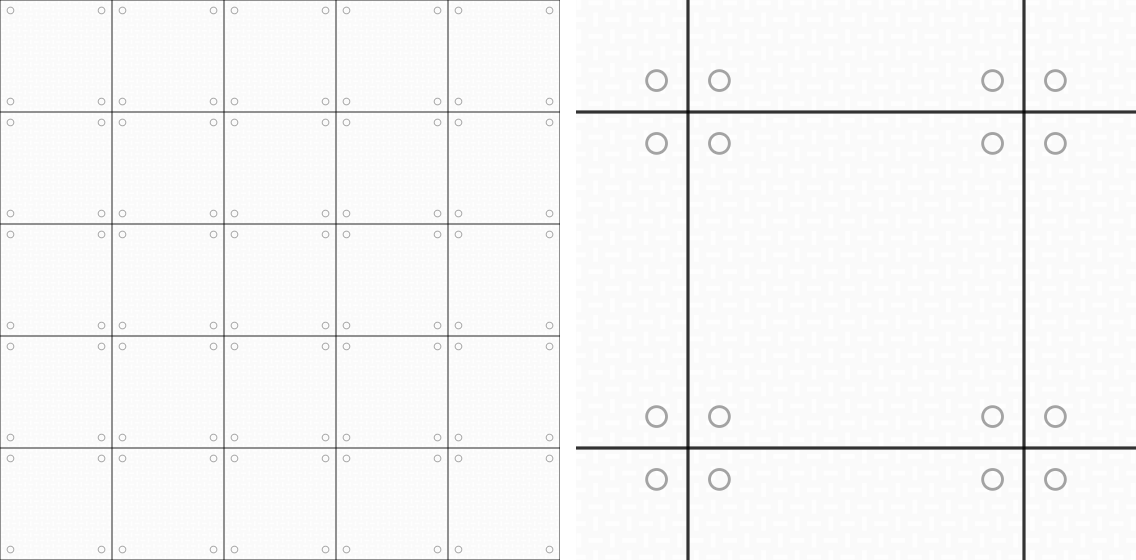
Left, the full canvas; right, a detail of the centre.
This pattern is drawn by a Shadertoy shader. Its source:

```glsl
#define REPEATS 5.0
#define WEAVE_CELLS 20.0
#define SEAM_WIDTH 0.0095
#define RING_INSET 0.0935
#define RING_RADIUS 0.0295
#define RING_WIDTH 0.0085
#define DASH_SIZE vec2(0.84, 0.28)
#define PANEL_COLOR vec3(0.98)
#define DASH_COLOR vec3(0.996)
#define RING_COLOR vec3(0.64)
#define SEAM_COLOR vec3(0.2)

// Share of a pixel-wide interval, centred at distance d, inside a band
float bandCoverage(float d, float width, float pixel) {
    float upper = min(d + 0.5 * pixel, 0.5 * width);
    float lower = max(d - 0.5 * pixel, -0.5 * width);
    return clamp((upper - lower) / pixel, 0.0, 1.0);
}

// Short dashes, turned a quarter in every other cell
float basketWeave(vec2 panel, float pixel) {
    vec2 p = panel * WEAVE_CELLS;
    vec2 cell = floor(p);
    vec2 local = fract(p) - 0.5;
    if (mod(cell.x + cell.y, 2.0) > 0.5) local = local.yx;
    float cellPixel = pixel * WEAVE_CELLS;
    return bandCoverage(local.x, DASH_SIZE.x, cellPixel)
         * bandCoverage(local.y, DASH_SIZE.y, cellPixel);
}

void mainImage(out vec4 fragColor, in vec2 fragCoord) {
    vec2 panel = fract(fragCoord / iResolution.xy * REPEATS);
    float pixel = REPEATS / min(iResolution.x, iResolution.y);

    // Distance to the nearest panel edge on each axis
    vec2 edge = 0.5 - abs(panel - 0.5);

    vec3 color = mix(PANEL_COLOR, DASH_COLOR, basketWeave(panel, pixel));

    // One ring per corner, by symmetry
    float ringDistance = length(edge - RING_INSET) - RING_RADIUS;
    color = mix(color, RING_COLOR, bandCoverage(ringDistance, RING_WIDTH, pixel));

    // Translucent seams, darker where they cross
    color *= mix(vec3(1.0), SEAM_COLOR, bandCoverage(edge.x, SEAM_WIDTH, pixel));
    color *= mix(vec3(1.0), SEAM_COLOR, bandCoverage(edge.y, SEAM_WIDTH, pixel));

    fragColor = vec4(color, 1.0);
}
```
